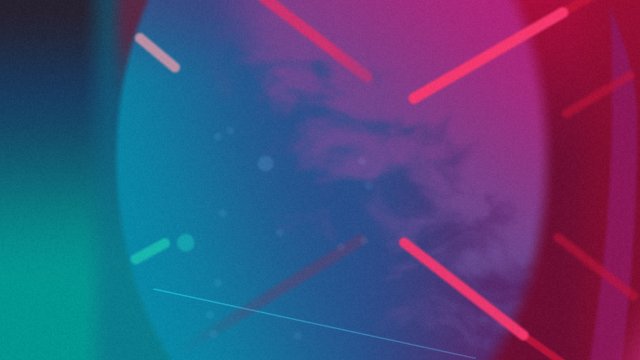
Reproduce this background procedurally as a WebGL 2 fragment shader.

```glsl
#version 300 es
precision highp float;
// A misty oval glass lit cyan to magenta, between a teal wall and a red rim.
// Soft ellipse and curved strip masks layer the gradients; warped cellular
// noise breaks up the mist, and blurred capsules form the glowing bars.
uniform vec2 u_resolution;
out vec4 outColor;

vec2 hash2(vec2 c) {
    vec3 v = fract(c.xyx * vec3(0.1031, 0.1030, 0.0973));
    v += dot(v, v.yzx + 33.33);
    return fract((v.xx + v.yz) * v.zy);
}

// Smoothly blended cellular noise, bright near the cell points.
float cells(vec2 p) {
    vec2 base = floor(p), f = fract(p);
    float sum = 0.0;
    for (int j = -1; j <= 1; j++)
        for (int i = -1; i <= 1; i++) {
            vec2 o = vec2(i, j);
            vec2 d = o + hash2(base + o) - f;
            float w = max(1.0 - dot(d, d), 0.0);
            sum += w * w * w;
        }
    return clamp(sum * 0.65, 0.0, 1.0);
}

float cloud(vec2 p) {
    p += 0.025 * sin(p.yx * vec2(17.0, 13.0) + 2.0 * sin(p * 9.0));
    float sum = 0.0, amp = 0.5;
    p *= vec2(6.0, 9.0);
    for (int i = 0; i < 4; i++) {
        sum += amp * cells(p);
        p = mat2(1.6, 0.9, -0.9, 1.6) * p + 7.3;
        amp *= 0.6;
    }
    return sum;
}

// Coverage of a capsule from a to b with a blurred outline.
float bar(vec2 p, vec2 a, vec2 b, float radius, float blur) {
    vec2 d = b - a;
    float t = clamp(dot(p - a, d) / dot(d, d), 0.0, 1.0);
    return 1.0 - smoothstep(radius - blur, radius + blur, length(p - a - d * t));
}

vec3 wall(vec2 p) {
    vec3 c = mix(vec3(0.01, 0.59, 0.57), vec3(0.09, 0.23, 0.38), smoothstep(0.2, 0.8, p.y));
    c = mix(c, vec3(0.15, 0.13, 0.19), smoothstep(0.7, 1.0, p.y));
    float band = smoothstep(0.22, 0.31, p.x);
    c = mix(c, vec3(0.06, 0.41, 0.54), 0.55 * band);
    float blush = smoothstep(0.29, 0.36, p.x) * smoothstep(0.7, 0.95, p.y);
    return mix(c, vec3(0.40, 0.13, 0.25), 0.8 * blush);
}

vec3 rim(vec2 p) {
    vec3 c = mix(vec3(0.43, 0.05, 0.20), vec3(0.68, 0.05, 0.24), smoothstep(0.5, 1.1, p.y));
    c = mix(c, vec3(0.56, 0.05, 0.19), 0.6 * smoothstep(1.55, 1.7, p.x));
    // Curved violet strip
    float low = p.y - 0.75, high = max(p.y - 0.65, 0.0), mid = p.y - 0.65;
    float left = 1.70 - 0.11 * low * low;
    float right = 1.772 - 0.1 * mid * mid - 0.6 * high * high;
    float strip = smoothstep(-0.008, 0.01, p.x - left) * smoothstep(-0.006, 0.01, right - p.x);
    c = mix(c, vec3(0.55, 0.09, 0.37), 0.85 * strip);
    // Pink corner glow
    float corner = smoothstep(0.0, 0.14, (p.x - 1.70) * 0.9 - (p.y - 0.06) * 0.45);
    return mix(c, vec3(0.72, 0.16, 0.45), 0.8 * corner);
}

vec3 glass(vec2 p) {
    vec3 c = mix(vec3(0.03, 0.53, 0.65), vec3(0.16, 0.31, 0.55),
                 smoothstep(0.3, 1.0, p.x + 0.35 * (p.y - 0.4)));
    c = mix(c, vec3(0.36, 0.15, 0.42), smoothstep(0.95, 1.45, p.x));
    c = mix(c, vec3(0.30, 0.22, 0.48), 0.6 * smoothstep(0.75, 1.05, p.y));
    // Mist above a falling diagonal
    float height = dot(p - vec2(0.625, 0.838), vec2(0.619, 0.785));
    float mist = smoothstep(-0.14, 0.25, height + (cloud(p) - 0.45) * 0.5);
    mist *= smoothstep(0.54, 0.78, p.x);
    float warm = smoothstep(0.0, 1.0, (p.x - 0.75) * 0.8 + p.y - 0.6);
    return mix(c, mix(vec3(0.40, 0.31, 0.59), vec3(0.74, 0.13, 0.48), warm), 0.9 * mist);
}

void main() {
    vec2 p = (gl_FragCoord.xy - 0.5 * u_resolution) / u_resolution.y + vec2(0.889, 0.5);

    // Backdrop and oval
    vec3 c = mix(wall(p), rim(p), smoothstep(0.7, 1.1, p.x));
    float edge = (length((p - vec2(0.921, 0.56)) / vec2(0.597, 0.843)) - 1.0) * 0.6;
    float blur = mix(0.012, 0.03, smoothstep(0.5, 1.3, p.x));
    c = mix(c, glass(p), 1.0 - smoothstep(-blur, blur, edge));

    // Dim bars, then bright ones
    vec3 red = vec3(0.76, 0.08, 0.23), pink = vec3(0.97, 0.22, 0.44);
    c = mix(c, vec3(0.40, 0.24, 0.43), 0.5 * smoothstep(0.45, 0.85, p.x)
        * bar(p, vec2(1.0, 0.333), vec2(0.51, 0.03), 0.016, 0.009));
    c = mix(c, red, 0.6 * bar(p, vec2(1.574, 0.685), vec2(1.75, 0.79), 0.012, 0.009));
    c = mix(c, red, 0.6 * bar(p, vec2(1.551, 0.34), vec2(1.76, 0.178), 0.012, 0.009));
    c = mix(c, red, 0.85 * bar(p, vec2(1.563, 0.965), vec2(1.66, 1.02), 0.012, 0.006));
    c = mix(c, red, 0.85 * bar(p, vec2(1.454, 0.069), vec2(1.58, -0.02), 0.010, 0.005));
    c = mix(c, vec3(0.84, 0.19, 0.43), mix(0.9, 0.55, smoothstep(0.9, 1.02, p.x))
        * bar(p, vec2(0.729, 1.01), vec2(1.02, 0.787), 0.015, 0.007));
    c = mix(c, pink, 0.95 * bar(p, vec2(1.15, 0.727), vec2(1.563, 0.965), 0.015, 0.006));
    c = mix(c, pink, 0.92 * bar(p, vec2(1.123, 0.326), vec2(1.454, 0.069), 0.014, 0.006));
    c = mix(c, vec3(0.76, 0.57, 0.65), 0.95 * bar(p, vec2(0.389, 0.894), vec2(0.486, 0.813), 0.014, 0.006));
    c = mix(c, vec3(0.10, 0.73, 0.69), 0.9 * bar(p, vec2(0.377, 0.28), vec2(0.458, 0.324), 0.014, 0.006));

    // Round spots, fine scratch and faint flecks
    c = mix(c, vec3(0.08, 0.66, 0.70), 0.8 * (1.0 - smoothstep(0.018, 0.03, distance(p, vec2(0.516, 0.326)))));
    c += 0.07 * (1.0 - smoothstep(0.015, 0.028, distance(p, vec2(0.738, 0.546))));
    c += vec3(0.05, 0.18, 0.16) * bar(p, vec2(0.428, 0.197), vec2(1.32, 0.005), 0.002, 0.002);
    for (int i = 0; i < 12; i++) {
        vec2 h = hash2(vec2(i, 5));
        c += 0.04 * (1.0 - smoothstep(0.005, 0.016, distance(p, vec2(0.55, 0.05) + h * vec2(0.5, 0.6))));
    }
    c += 0.025 * (hash2(floor(p * 288.0) + 40.0).x - 0.5);
    outColor = vec4(c, 1.0);
}
```
